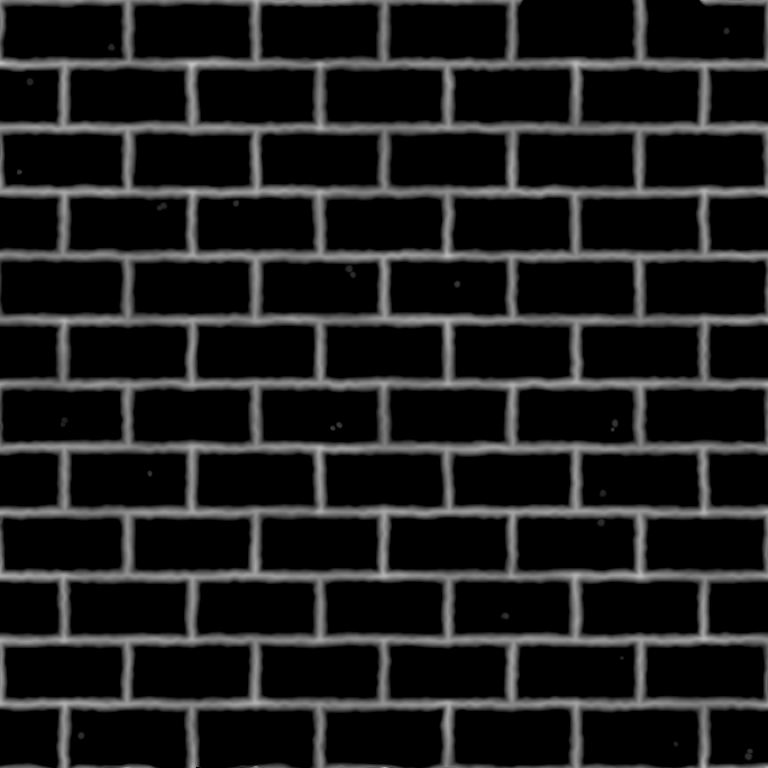
Write a Shadertoy shader that draws this texture map.

```glsl
// Running-bond brick mask: soft grey mortar joints on black bricks, 6 across and 12 down.
// Distance to the nearest joint is warped by value noise and shaded with a soft profile;
// hashed junction highlights, border wear and sparse specks add variation.

const vec2 GRID = vec2(12.0, 12.0);   // unit = one row height; a brick is 2 x 1
const float JOINT_RADIUS = 0.12;

float hash(vec2 p, float seed) {
    vec3 q = fract(vec3(p.xyx + seed * 7.13) * 0.1031);
    q += dot(q, q.yzx + 33.33);
    return fract((q.x + q.y) * q.z);
}

float valueNoise(vec2 p, float seed) {
    vec2 cell = floor(p);
    vec2 f = fract(p);
    f = f * f * (3.0 - 2.0 * f);
    float low = mix(hash(cell, seed), hash(cell + vec2(1, 0), seed), f.x);
    float high = mix(hash(cell + vec2(0, 1), seed), hash(cell + vec2(1, 1), seed), f.x);
    return mix(low, high, f.y);
}

// Small irregular displacement of the joints
vec2 wobble(vec2 p, float scale, float amount) {
    return amount * (vec2(valueNoise(p * scale, 1.0), valueNoise(p * scale, 2.0)) - 0.5);
}

// Position in brick units, where integers in x are vertical joints
vec2 brickSpace(vec2 p) {
    float row = floor(p.y);
    return vec2(0.5 * (p.x + 1.0 - mod(row, 2.0)), p.y);
}

float smoothMin(float a, float b, float k) {
    float h = max(k - abs(a - b), 0.0) / k;
    return min(a, b) - 0.25 * k * h * h;
}

// One inside the strip along a border, zero farther in
float borderStrip(float edgeDistance) {
    return 1.0 - smoothstep(0.12, 0.25, edgeDistance);
}

float jointDistance(vec2 p, vec2 size) {
    vec2 warped = p + wobble(p, 3.0, 0.035) + wobble(p, 9.0, 0.026);
    vec2 brick = brickSpace(warped);
    float dx = 2.0 * abs(brick.x - round(brick.x));
    float dy = abs(brick.y - round(brick.y));

    // Worn joints along the canvas borders
    float wear = valueNoise(p * 2.3, 5.0);
    float side = min(p.x, size.x - p.x);
    float gap = smoothstep(0.675, 0.69, p.x / size.x)
              * (1.0 - smoothstep(0.9, 0.92, p.x / size.x));
    dx += borderStrip(side) * 0.07 * wear;
    dy += borderStrip(p.y) * (0.025 + 0.09 * wear);
    dy += borderStrip(size.y - p.y) * (0.03 * wear + 0.2 * gap);
    return max(smoothMin(dx, dy, 0.05), 0.0);
}

// Soft cross-section of a joint
float jointProfile(float d, float radius) {
    return max(1.0 - pow(d / radius, 1.5), 0.0);
}

// Some crossings carry a brighter blot of mortar
float junctionGlow(vec2 p) {
    vec2 node = round(p);
    vec2 offset = p - node;
    float strength = hash(node, 8.0);
    return 0.16 * strength * strength * exp(-dot(offset, offset) * 160.0);
}

// Sparse faint blots, some with a second lobe
float specks(vec2 p) {
    vec2 brick = brickSpace(p);
    vec2 id = floor(brick);
    vec2 local = fract(brick) * vec2(2.0, 1.0);
    vec2 center = vec2(0.2 + 1.6 * hash(id, 11.0), 0.15 + 0.7 * hash(id, 12.0));
    float present = step(0.77, hash(id, 13.0));
    float blot = 0.0;
    for (int lobe = 0; lobe < 2; lobe++) {
        float seed = 14.0 + float(lobe) * 4.0;
        float radius = mix(0.045, 0.085, hash(id, seed));
        vec2 delta = local - center + wobble(p, 9.0, 0.03);
        blot = max(blot, 1.0 - smoothstep(0.35 * radius, radius, length(delta)));
        center += 0.2 * (vec2(hash(id, seed + 1.0), hash(id, seed + 2.0)) - 0.5);
        if (hash(id, 23.0) < 0.5) break;
    }
    return present * blot * mix(0.12, 0.22, hash(id, 24.0));
}

void mainImage(out vec4 fragColor, in vec2 fragCoord) {
    vec2 p = fragCoord / iResolution.xy * GRID;

    // Mortar with slow brightness and width changes
    float radius = JOINT_RADIUS * mix(0.92, 1.08, valueNoise(p * 2.0, 3.0));
    float mortar = jointProfile(jointDistance(p, GRID), radius);
    float brightness = mix(0.48, 0.63, valueNoise(p * 1.3, 4.0));
    brightness += 0.06 * (valueNoise(p * 7.0, 6.0) - 0.5) + junctionGlow(p);

    float grey = max(mortar * brightness, specks(p));
    fragColor = vec4(vec3(grey), 1.0);
}
```
